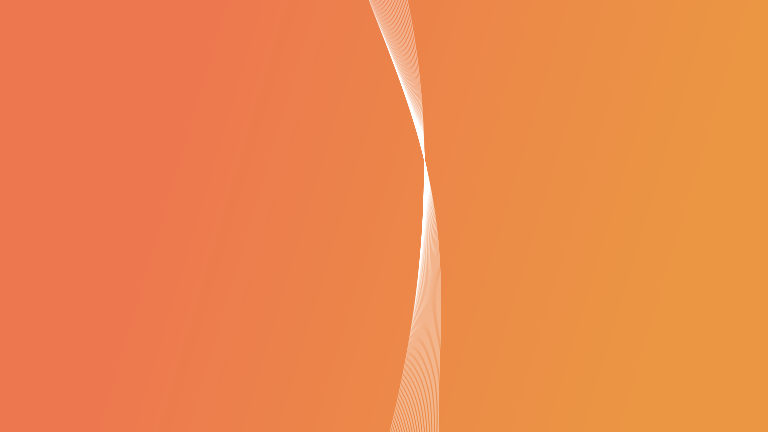
Reproduce this background procedurally as a Shadertoy shader.

```glsl
// Smooth-edged coverage of a thin strand at distance d, averaged over one pixel
float strandCoverage(float d, float width, float pixel) {
    float overlap = 0.5 * (width + pixel) - abs(d);
    return clamp(overlap, 0.0, min(width, pixel)) / pixel;
}

// Border curves of the ribbon, t runs from the top down
float sweepingCurve(float t) {
    return 0.8542 + t * (0.3833 + t * (0.1458 + t * (-0.8306 + t * 0.463)));
}

float bowedCurve(float t) {
    return 0.9426 + t * (0.2088 + t * (-0.2926 + t * 0.0444));
}

// Diagonal blend from coral to amber
vec3 background(vec2 p) {
    vec3 coral = vec3(0.93, 0.47, 0.31);
    vec3 amber = vec3(0.92, 0.588, 0.264);
    float along = (p.x - 0.3 * p.y - 0.2) / 1.25;
    return mix(coral, amber, clamp(along, 0.0, 1.0));
}

// Fan of fine strands, gathered towards the left near the twist
float ribbon(vec2 p, float pixel) {
    const int STRANDS = 30;
    float t = 1.0 - p.y;
    float a = sweepingCurve(t);
    float b = bowedCurve(t);
    float left = min(a, b);
    float right = max(a, b);
    float gather = 1.0 + 0.8 * (1.0 - smoothstep(0.1, 0.5, abs(t - 0.368)));

    float coverage = 0.0;
    for (int i = 0; i < STRANDS; i++) {
        float s = float(i) / float(STRANDS - 1);
        float strandX = mix(left, right, pow(s, gather));
        coverage += strandCoverage(p.x - strandX, 0.00085, pixel);
    }
    return min(coverage, 1.0);
}

void mainImage(out vec4 fragColor, in vec2 fragCoord) {
    vec2 p = fragCoord / iResolution.y;
    p.x += 0.5 * (16.0 / 9.0 - iResolution.x / iResolution.y);
    float pixel = 1.0 / iResolution.y;

    vec3 color = mix(background(p), vec3(1.0), ribbon(p, pixel));
    fragColor = vec4(color, 1.0);
}
```
